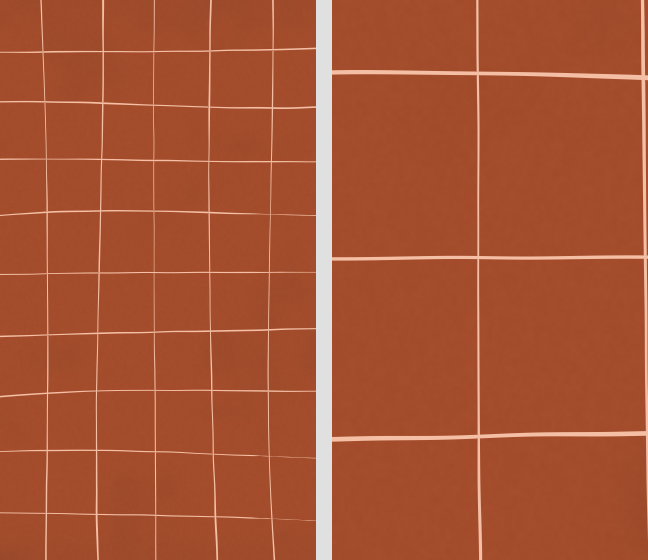
Left, the full canvas; right, a detail of the centre.
Give the GLSL for this pattern, as a Shadertoy shader.

```glsl
const vec3 CLAY = vec3(0.642, 0.300, 0.170);
const vec3 SHADE = vec3(0.600, 0.288, 0.168);
const vec3 GROUT = vec3(0.955, 0.750, 0.645);
const float GRAIN = 0.016;      // contrast of the surface texture
const float WOBBLE = 0.09;      // small hand tremor of each line
const float WIDTH_NOISE = 0.30; // variation of stroke width
const float WEAR_START = 79.0;  // where the dry strokes begin

// Lengths are in percent of the canvas width.
// Each line: position, tilt, bow, S-bend.
const int COLS = 5;
const int ROWS = 9;
const vec4 COLUMN[COLS] = vec4[](
    vec4(14.40, -0.69, -0.66, -0.12), vec4(31.55, 1.13, 0.27, -0.32),
    vec4(48.95, -0.29, 0.16, 0.06), vec4(67.03, -1.06, 0.69, 0.02),
    vec4(85.88, 0.18, 0.72, -0.41));
const vec4 ROW[ROWS] = vec4[](
    vec4(16.07, -0.58, -0.20, -0.06), vec4(33.20, 1.13, -0.10, -0.26),
    vec4(50.80, 0.49, 0.00, -0.14), vec4(67.52, 0.27, 0.66, -0.21),
    vec4(86.38, -0.35, 0.12, 0.00), vec4(105.18, -1.23, 0.09, -0.04),
    vec4(124.11, -0.66, 0.58, -0.16), vec4(143.49, 1.16, 0.51, -0.17),
    vec4(163.33, 1.23, 0.23, 0.04));
const float COLUMN_WIDTH[COLS] = float[](0.36, 0.42, 0.28, 0.42, 0.34);
const float ROW_WIDTH[ROWS] = float[](0.41, 0.42, 0.35, 0.41, 0.32, 0.41, 0.40, 0.38, 0.34);
const float ROW_WEAR[ROWS] = float[](0.0, 0.0, 0.1, 0.55, 0.3, 0.0, 0.0, 0.8, 0.85);

float hash(vec2 p) {
    vec3 q = fract(vec3(p.xyx) * 0.1031);
    q += dot(q, q.yzx + 33.33);
    return fract((q.x + q.y) * q.z);
}

float noise(vec2 p) {
    vec2 i = floor(p), f = fract(p);
    f = f * f * (3.0 - 2.0 * f);
    return mix(mix(hash(i), hash(i + vec2(1, 0)), f.x),
               mix(hash(i + vec2(0, 1)), hash(i + vec2(1, 1)), f.x), f.y);
}

// Chebyshev curve over t in [-1, 1]
float curve(vec4 k, float t) {
    return k.x + t * k.y + (2.0 * t * t - 1.0) * k.z + t * (4.0 * t * t - 3.0) * k.w;
}

// Share of a pixel of size px covered by a stroke at distance d
float strokeCoverage(float d, float width, float px) {
    float lo = max(d - 0.5 * px, -0.5 * width);
    float hi = min(d + 0.5 * px, 0.5 * width);
    return clamp((hi - lo) / px, 0.0, 1.0);
}

float handLine(vec4 k, float width, float across, float along, float t, float seed, float px) {
    float tremor = (noise(vec2(along * 0.11, seed)) - 0.5) * 2.0 * WOBBLE;
    float swell = 1.0 + WIDTH_NOISE * (noise(vec2(along * 0.06, seed + 40.0)) * 2.0 - 1.0);
    return strokeCoverage(across - curve(k, t) - tremor, width * swell, px);
}

void mainImage(out vec4 fragColor, in vec2 fragCoord) {
    float px = 100.0 / iResolution.x;
    float height = iResolution.y * px;
    vec2 p = vec2(fragCoord.x * px, height - fragCoord.y * px); // y runs downward
    float tx = p.x / 50.0 - 1.0;
    float ty = 1.0 - 2.0 * p.y / height;

    // Fine leathery clay with broad, faint shading
    float cloud = noise(p * 0.045 + 7.0) * 0.65 + noise(p * 0.13) * 0.35;
    float grain = noise(p * vec2(1.6, 1.1)) * 0.5 + noise(p * 2.7 + 19.0) * 0.5 - 0.5;
    float edge = smoothstep(0.80, 1.0, abs(ty));
    vec3 color = mix(CLAY, SHADE, clamp(smoothstep(0.55, 0.85, cloud) * 0.5 + edge * 0.4, 0.0, 1.0));
    color += GRAIN * grain;

    // Vertical lines, slimmer mid-height
    float line = 0.0;
    for (int i = 0; i < COLS; i++) {
        float width = COLUMN_WIDTH[i] * (0.88 + 0.36 * ty * ty);
        line = max(line, handLine(COLUMN[i], width, p.x, p.y, ty, float(i) + 3.0, px));
    }

    // Horizontal lines, some running dry toward the right
    for (int i = 0; i < ROWS; i++) {
        float dry = smoothstep(WEAR_START, WEAR_START + 4.0, p.x) * ROW_WEAR[i];
        float patchy = mix(0.55, 1.0, noise(vec2(p.x * 0.45, float(i) + 70.0)));
        float width = ROW_WIDTH[i] * (1.0 - dry * patchy);
        line = max(line, handLine(ROW[i], width, p.y, p.x, tx, float(i) + 20.0, px));
    }

    fragColor = vec4(mix(color, GROUT, line), 1.0);
}
```
